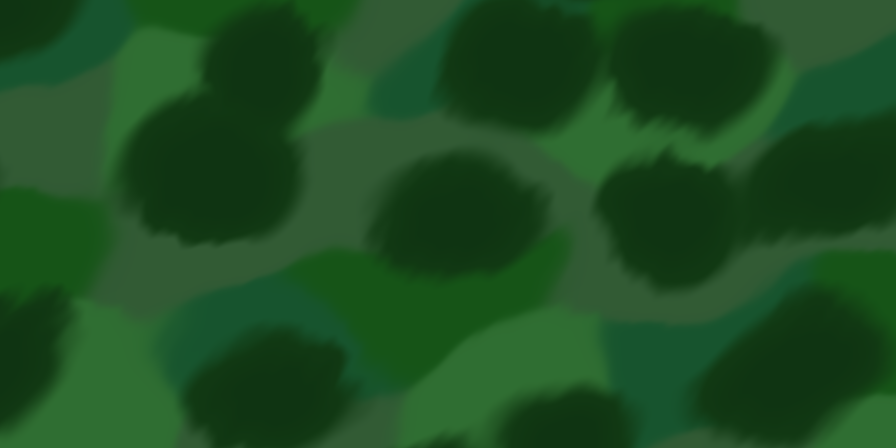
Give the GLSL for this pattern, as a Shadertoy shader.

```glsl
// Painted camouflage: a jittered patchwork of four greens lies under
// scattered dark oval dabs that melt together where they meet. Gradient
// noise drags the outlines along a slanted brush direction.

vec2 hash2(vec2 p) {
    vec3 a = fract(p.xyx * vec3(0.1031, 0.1030, 0.0973));
    a += dot(a, a.yzx + 33.33);
    return fract((a.xx + a.yz) * a.zy);
}

float gradientDot(vec2 corner, vec2 offset) {
    float angle = 6.2832 * hash2(corner + 57.0).x;
    return dot(vec2(cos(angle), sin(angle)), offset);
}

float gradientNoise(vec2 p) {
    vec2 i = floor(p), f = p - i;
    vec2 u = f * f * f * (f * (f * 6.0 - 15.0) + 10.0);
    vec2 e = vec2(1.0, 0.0);
    float low = mix(gradientDot(i, f), gradientDot(i + e, f - e), u.x);
    float high = mix(gradientDot(i + e.yx, f - e.yx), gradientDot(i + 1.0, f - 1.0), u.x);
    return 1.4 * mix(low, high, u.y);
}

mat2 rotation(float a) {
    return mat2(cos(a), sin(a), -sin(a), cos(a));
}

float smoothMin(float a, float b, float k) {
    float h = max(k - abs(a - b), 0.0) / k;
    return min(a, b) - 0.25 * h * h * k;
}

// Shares of the ground: two parts grey green, one part of each other green
vec3 patchColor(vec2 cell) {
    float kind = mod(cell.x + 2.0 * cell.y, 5.0);
    vec3 greyGreen = vec3(0.195, 0.355, 0.205);
    vec3 leafGreen = vec3(0.185, 0.43, 0.195);
    vec3 tealGreen = vec3(0.09, 0.33, 0.18);
    vec3 deepGreen = vec3(0.085, 0.33, 0.09);
    return kind < 1.5 ? greyGreen : kind < 2.5 ? leafGreen : kind < 3.5 ? tealGreen : deepGreen;
}

// Blended cell pattern: the nearest seed wins, with a soft border
vec3 ground(vec2 p) {
    vec2 q = vec2(p.x, p.y - 0.22 * p.x) / vec2(0.48, 0.27) + vec2(20.3, 21.1);
    vec2 home = floor(q);
    vec3 sum = vec3(0.0);
    float total = 0.0;
    for (int j = -1; j <= 1; j++) {
        for (int i = -1; i <= 1; i++) {
            vec2 cell = home + vec2(i, j);
            vec2 seed = cell + 0.5 + 0.7 * (hash2(cell) - 0.5);
            float weight = exp(-28.0 * distance(q, seed));
            sum += weight * patchColor(cell);
            total += weight;
        }
    }
    return sum / total;
}

// Signed distance to the merged oval dabs, on staggered rows
float dabs(vec2 p) {
    vec2 size = vec2(0.53, 0.39);
    vec2 q = p / size + vec2(30.35, 30.2);
    float nearest = 1.0;
    for (int j = -1; j <= 1; j++) {
        float row = floor(q.y) + float(j);
        float stagger = 0.5 * mod(row, 2.0);
        for (int i = -1; i <= 1; i++) {
            vec2 cell = vec2(floor(q.x + stagger) + float(i), row);
            vec2 jitter = hash2(cell + 11.0) - 0.5;
            vec2 shape = hash2(cell + 83.0) - 0.5;
            vec2 center = cell + 0.5 - vec2(stagger, 0.0) + 0.6 * jitter;
            // Wider dabs lean up to the right
            vec2 d = rotation(-0.2 - 0.6 * shape.x) * ((q - center) * size);
            vec2 radius = vec2(0.202 + 0.13 * shape.x, 0.143 + 0.03 * shape.y);
            float oval = (length(d / radius) - 1.0) * radius.y;
            nearest = smoothMin(nearest, oval, 0.035);
        }
    }
    return nearest;
}

void mainImage(out vec4 fragColor, in vec2 fragCoord) {
    vec2 p = fragCoord / iResolution.y;

    // Broad wobble of the outlines
    vec2 wobble = vec2(gradientNoise(p * 4.0 + 3.7), gradientNoise(p * 4.0 + 41.2));

    // Bristle marks: long along the stroke, narrow across it, fading in places
    vec2 stroke = normalize(vec2(0.6, 0.8));
    vec2 s = vec2(dot(p, stroke), dot(p, vec2(stroke.y, -stroke.x)));
    float pressure = 0.6 + 0.7 * gradientNoise(p * 5.0 + 23.0);
    float bristle = pressure * (gradientNoise(s * vec2(7.0, 22.0))
                  + 0.4 * gradientNoise(s * vec2(14.0, 45.0) + 9.0));

    vec3 color = ground(p + 0.06 * wobble + 0.022 * bristle * stroke);

    // Dark dabs, feathered more in some places than in others
    float edge = dabs(p + 0.04 * wobble + 0.034 * bristle * stroke);
    float feather = 0.025 + 0.014 * gradientNoise(p * 6.0 + 17.0);
    float cover = 1.0 - smoothstep(-feather, feather, edge);
    vec3 darkGreen = mix(vec3(0.06, 0.205, 0.07), vec3(0.068, 0.225, 0.075),
                         smoothstep(-0.08, 0.0, edge));
    color = mix(color, darkGreen, cover);

    fragColor = vec4(color, 1.0);
}
```
